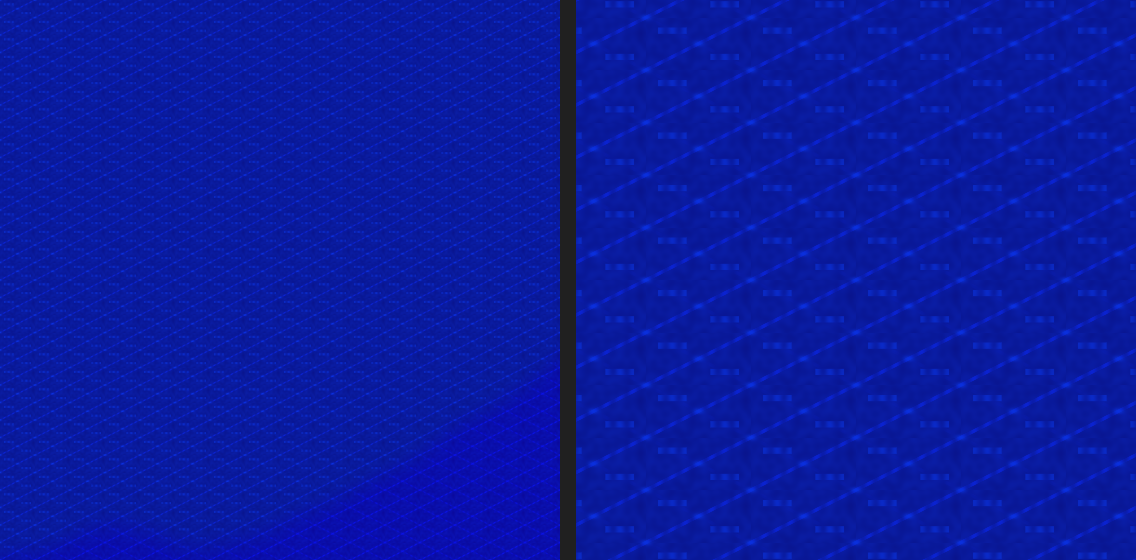
Left: the whole. Right: its middle third, enlarged.
Give the GLSL for this pattern, as a WebGL 1 fragment shader.

```glsl
precision highp float;
// A deep blue 2:1 lattice of flat diamonds. Rising lines are rows of dots,
// falling lines are faint with a level dotted dash at the middle of each edge.
// A soft violet-blue tint, bounded by a curve and noise, fills the lower right.

#define REPEATS vec2(16.0, 32.0)
#define LINE_HALF 0.0010
#define BEADS 8.0
#define DASH_HALF vec2(0.0085, 0.0018)
#define GRAIN 0.07
#define TINT_SOFTNESS 0.035
#define CELL_VARIATION 0.008
#define GROUND vec3(0.037, 0.099, 0.605)
#define LINE vec3(0.040, 0.135, 0.820)
#define GLINT vec3(0.040, 0.205, 0.880)
#define TINT_GROUND vec3(0.040, 0.055, 0.662)
#define TINT_LINE vec3(0.040, 0.070, 0.890)

uniform vec2 u_resolution;

float hash(vec2 p) {
  vec3 q = fract(vec3(p.xyx) * 0.1031);
  q += dot(q, q.yzx + 33.33);
  return fract((q.x + q.y) * q.z);
}

float cornerSlope(vec2 corner, vec2 offset) {
  float angle = 6.28318 * hash(corner);
  return dot(vec2(cos(angle), sin(angle)), offset);
}

float gradientNoise(vec2 p) {
  vec2 i = floor(p), f = fract(p);
  vec2 w = f * f * f * (f * (f * 6.0 - 15.0) + 10.0);
  vec2 e = vec2(1.0, 0.0);
  float low = mix(cornerSlope(i, f), cornerSlope(i + e, f - e), w.x);
  float high = mix(cornerSlope(i + e.yx, f - e.yx),
                   cornerSlope(i + 1.0, f - 1.0), w.x);
  return mix(low, high, w.y);
}

// Distance, in canvas units, to the nearest line of a unit-spaced family
float lineDistance(float phase) {
  return abs(fract(phase + 0.5) - 0.5) / length(REPEATS);
}

float stroke(float d, float halfWidth, float pixel) {
  return 1.0 - smoothstep(halfWidth - 0.4 * pixel, halfWidth + 0.6 * pixel, d);
}

// Position, in canvas units, from the nearest middle of a falling edge
vec2 edgeMiddle(vec2 cell) {
  float row = floor(cell.y * 2.0);
  float shift = mod(row, 2.0) < 0.5 ? 0.75 : 0.25;
  return vec2(fract(cell.x - shift + 0.5) - 0.5,
              (fract(cell.y * 2.0) - 0.5) * 0.5) / REPEATS;
}

// Amount of violet-blue tint
float tintMask(vec2 p) {
  float bump = (p.x - 0.2) / 0.12;
  float reach = max((p.x - 0.3) / 0.7, 0.0);
  float edge = 0.36 * pow(reach, 1.4) + 0.06 * exp(-bump * bump);
  edge += 0.012 * gradientNoise(p * 9.0);
  return 1.0 - smoothstep(-TINT_SOFTNESS, TINT_SOFTNESS, p.y - edge);
}

void main() {
  float pixel = 1.0 / min(u_resolution.x, u_resolution.y);
  vec2 p = gl_FragCoord.xy / u_resolution;
  vec2 cell = p * REPEATS;
  float rise = cell.y - cell.x;
  float fall = cell.y + cell.x;
  float tint = tintMask(p);

  // Ground with a fine upright grain that repeats in every cell
  vec2 diamond = floor(vec2(rise, fall)) + 40.0;
  float tone = CELL_VARIATION * (hash(diamond) - 0.5);
  tone += GRAIN * gradientNoise(fract(cell) * vec2(10.0, 5.0) + 3.0);
  vec3 color = mix(GROUND, TINT_GROUND, tint) + tone * vec3(0.05, 0.4, 1.0);

  // Lines of dots with a soft halo
  float riseD = lineDistance(rise);
  float fallD = lineDistance(fall);
  float bead = 0.5 + 0.5 * cos(6.28318 * BEADS * cell.x);
  float dots = 0.3 + 0.7 * bead;
  float riseLine = stroke(riseD, LINE_HALF, pixel) * dots;
  float fallLine = stroke(fallD, LINE_HALF, pixel) * dots * mix(0.2, 0.6, tint);
  float halo = 0.13 * exp(-min(riseD, fallD) / 0.0025);
  vec3 lineColor = mix(LINE, TINT_LINE, tint);
  color = mix(color, lineColor, max(max(riseLine, fallLine), halo));

  // Brighter crossings and dotted dashes
  vec2 outside = abs(edgeMiddle(cell)) - DASH_HALF;
  float dash = stroke(max(outside.x, outside.y), 0.0, pixel);
  dash *= (0.12 + 0.45 * bead) * (1.0 - 0.6 * tint);
  float crossing = exp(-(riseD * riseD + fallD * fallD) / 0.000004);
  vec3 glint = mix(GLINT, TINT_LINE, tint);
  color = mix(color, glint, max(0.75 * crossing, dash));

  gl_FragColor = vec4(color, 1.0);
}
```
